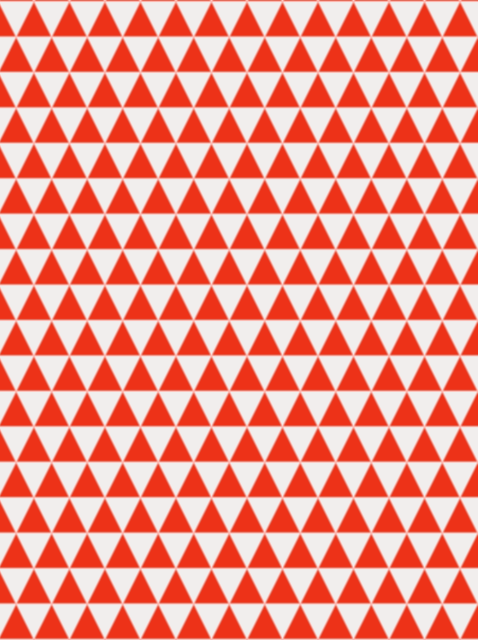
A Shadertoy shader for this pattern:

```glsl
#define COLUMNS 13.46
#define ROWS 18.06
#define ROW_OFFSET 0.022
#define APEX_SHIFT 0.455
#define INSET 0.010
#define SOFTNESS 0.052
#define EDGE_TINT 0.045
#define RED vec3(0.93, 0.195, 0.095)
#define WHITE vec3(0.945, 0.935, 0.93)

// Soft half plane: 1 inside (negative distance), 0 outside
float halfPlane(float dist, float blur) {
    return 1.0 - smoothstep(-blur, blur, dist + INSET);
}

// Upright triangle with its base on y = 0 and its apex at (0, 1)
float triangle(vec2 p, float blur) {
    vec2 sideNormal = normalize(vec2(1.0, 0.5));
    float left = dot(vec2(-p.x, p.y - 1.0), sideNormal);
    float right = dot(vec2(p.x, p.y - 1.0), sideNormal);
    return halfPlane(left, blur) * halfPlane(right, blur) * halfPlane(-p.y, blur);
}

// Rows of triangles, every other row moved by half a column
float triangleRows(vec2 grid, float blur) {
    float coverage = 0.0;
    float nearestRow = floor(grid.y);
    for (int i = -1; i <= 1; i++) {
        float row = nearestRow + float(i);
        float x = grid.x - APEX_SHIFT - 0.5 * mod(row, 2.0);
        coverage += triangle(vec2(fract(x + 0.5) - 0.5, grid.y - row), blur);
    }
    return min(coverage, 1.0);
}

void mainImage(out vec4 fragColor, in vec2 fragCoord) {
    vec2 grid = fragCoord / iResolution.xy * vec2(COLUMNS, ROWS);
    grid.y -= ROW_OFFSET;

    // Never sharper than one pixel
    float blur = max(SOFTNESS, 0.7 * ROWS / iResolution.y);
    float paper = 1.0 - triangleRows(grid, blur);

    // The soft rim is darker on the red side and lighter on the white side
    vec3 color = mix(RED, WHITE, paper);
    color.r -= EDGE_TINT * sin(6.28319 * paper);
    fragColor = vec4(color, 1.0);
}
```
